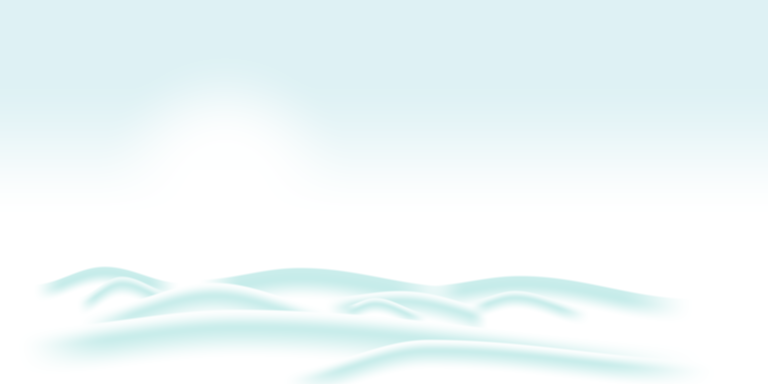
Give the GLSL for this background, as a Shadertoy shader.

```glsl
// Pale winter landscape: a teal sky fading into white mist, a soft low sun,
// and overlapping snow drifts. Each drift is a skewed cosine crest with a
// bright rim and a teal body that dissolves downward and sideways.

const float PI = 3.14159;
const vec3 SNOW = vec3(1.0);
const vec3 SKY_TOP = vec3(0.870, 0.946, 0.957);
const vec3 SHADE = vec3(0.770, 0.922, 0.914);

const int DRIFTS = 10;

// Crest x, crest y, left width, right width; ordered back to front
const vec4 SHAPE[DRIFTS] = vec4[DRIFTS](
    vec4(0.273, 0.305, 0.19, 0.20),
    vec4(0.781, 0.302, 0.27, 0.42),
    vec4(1.354, 0.281, 0.25, 0.46),
    vec4(0.318, 0.279, 0.12, 0.13),
    vec4(1.042, 0.242, 0.20, 0.37),
    vec4(0.977, 0.224, 0.08, 0.14),
    vec4(1.341, 0.242, 0.12, 0.20),
    vec4(0.560, 0.263, 0.36, 0.32),
    vec4(0.625, 0.193, 0.59, 1.23),
    vec4(1.120, 0.115, 0.39, 0.76)
);

// Left drop, right drop, body depth, rim brightness
const vec4 BODY[DRIFTS] = vec4[DRIFTS](
    vec4(0.047, 0.042, 0.050, 0.10),
    vec4(0.031, 0.050, 0.085, 0.10),
    vec4(0.026, 0.060, 0.070, 0.10),
    vec4(0.053, 0.040, 0.055, 0.75),
    vec4(0.018, 0.075, 0.075, 0.90),
    vec4(0.020, 0.040, 0.045, 0.85),
    vec4(0.025, 0.045, 0.050, 0.80),
    vec4(0.076, 0.065, 0.095, 0.95),
    vec4(0.050, 0.090, 0.130, 0.95),
    vec4(0.080, 0.055, 0.080, 0.95)
);

// Sky gradient with a round glow
vec3 skyColor(vec2 p, vec2 sun, float radius) {
    vec3 sky = mix(SNOW, SKY_TOP, smoothstep(0.42, 0.80, p.y));
    float glow = 1.0 - smoothstep(0.08, radius, length(p - sun));
    return mix(sky, SNOW, 0.95 * glow);
}

// Lay one drift over the colour behind it
vec3 addDrift(vec3 behind, vec2 p, vec4 shape, vec4 body, float blur) {
    float dx = p.x - shape.x;
    bool leftSide = dx < 0.0;
    float t = min(abs(dx) / (leftSide ? shape.z : shape.w), 1.0);
    float drop = leftSide ? body.x : body.y;
    float crest = shape.y - drop * (0.5 - 0.5 * cos(PI * t));

    float below = crest - p.y;
    float sideFade = 1.0 - smoothstep(0.55, 1.0, t);
    float cover = smoothstep(-blur, blur, below) * sideFade;

    // White rim, then shade that melts into the snow
    float rim = body.w * (1.0 - smoothstep(0.0, 0.4 * body.z, below));
    float shade = 1.0 - smoothstep(0.25 * body.z, body.z, below);
    return mix(behind, mix(SNOW, SHADE, shade * (1.0 - rim)), cover);
}

void mainImage(out vec4 fragColor, in vec2 fragCoord) {
    // Canvas spans 0..2 by 0..1
    vec2 p = fragCoord / iResolution.xy * vec2(2.0, 1.0);
    float blur = max(0.004, 1.0 / iResolution.y);

    vec3 color = skyColor(p, vec2(0.586, 0.53), 0.34);
    for (int i = 0; i < DRIFTS; i++) {
        color = addDrift(color, p, SHAPE[i], BODY[i], blur);
    }
    fragColor = vec4(color, 1.0);
}
```
